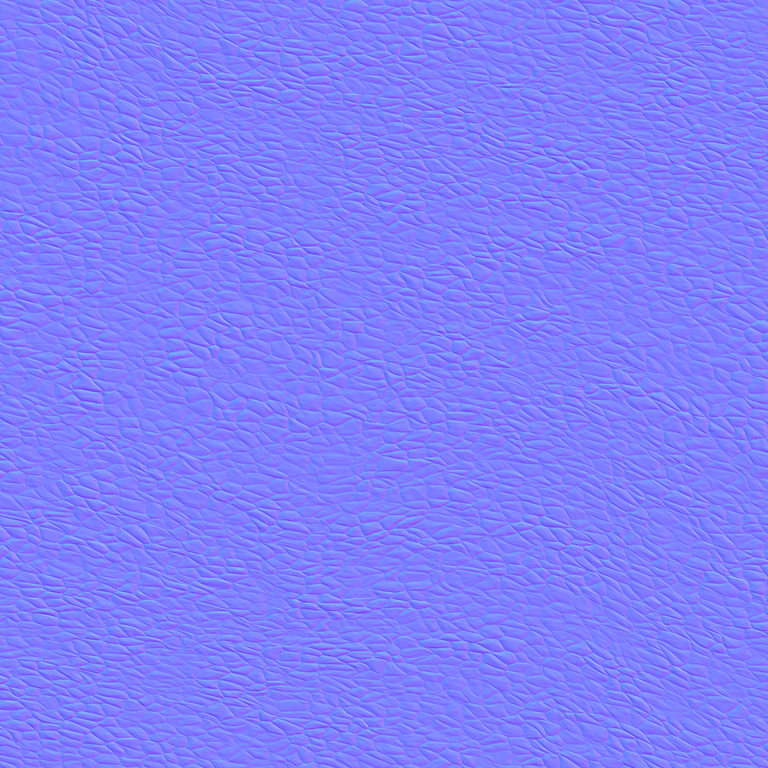
This texture map is drawn by a Shadertoy shader. Its source:

```glsl
// Tangent-space normal map of fine leather: flat, tilted grains parted by creases.

#define GRAIN vec2(38.0, 80.0)  // grains across and up the canvas
#define TILT 0.17               // downward slope of the grain rows
#define SWAY 0.07               // slow bending of the rows
#define WARP 0.65               // irregularity of the grain outlines
#define CREASE_DEPTH 0.00100    // height of the grains over the creases
#define CREASE_WIDTH 0.15       // crease half width, in grains
#define WRINKLE_DEPTH 0.00024   // height of the fine wrinkles
#define WRINKLE_SCALE 1.9       // wrinkles per grain
#define RIPPLE 0.00060          // soft unevenness of the surface
#define SAMPLE_STEP 0.0010      // half span of the slope measurement

// Integer hash: two random values in 0..1 for a lattice point
vec2 hash2(vec2 cell) {
    uvec2 v = uvec2(ivec2(cell)) * 1664525u + 1013904223u;
    v.x += v.y * 1664525u;
    v.y += v.x * 1664525u;
    v ^= v >> 16u;
    v.x += v.y * 1664525u;
    v.y += v.x * 1664525u;
    v ^= v >> 16u;
    return vec2(v & 0xffffu) / 65535.0;
}

// Smooth value noise in 0..1
float noise(vec2 p) {
    vec2 i = floor(p), f = fract(p);
    f = f * f * f * (f * (f * 6.0 - 15.0) + 10.0);
    float low = mix(hash2(i).x, hash2(i + vec2(1, 0)).x, f.x);
    float high = mix(hash2(i + vec2(0, 1)).x, hash2(i + vec2(1, 1)).x, f.x);
    return mix(low, high, f.y);
}

// Approximate distance to the border of the nearest Voronoi cell
float borderDistance(vec2 p) {
    vec2 base = floor(p), f = p - base;
    float nearest = 9.0, second = 9.0;
    for (int y = -1; y <= 1; y++) {
        for (int x = -1; x <= 1; x++) {
            vec2 cell = vec2(x, y);
            vec2 seed = cell + 0.06 + 0.88 * hash2(base + cell);
            float d = distance(f, seed);
            second = min(second, max(nearest, d));
            nearest = min(nearest, d);
        }
    }
    return 0.5 * (second - nearest);
}

// Rounded rise from a crease to the top of a grain
float grainProfile(float d, float width) {
    return 1.0 - exp(-d / width);
}

// Surface height in canvas units
float leatherHeight(vec2 p) {
    // Tilted, gently swaying rows
    p.y += TILT * p.x + SWAY * noise(p * 3.0 + 4.0);
    vec2 q = p * GRAIN;
    q += WARP * (vec2(noise(q * 0.8), noise(q * 0.8 + 37.0)) - 0.5);

    // Main creases of uneven depth, then fine wrinkles and ripples
    float unevenness = mix(0.5, 1.5, noise(q * 0.45 + 11.0));
    float h = CREASE_DEPTH * unevenness * grainProfile(borderDistance(q), CREASE_WIDTH);
    h += WRINKLE_DEPTH * grainProfile(borderDistance(q * WRINKLE_SCALE + 5.3), 0.2);
    h += RIPPLE * noise(q * vec2(2.3, 1.8) + 71.0);
    return h;
}

void mainImage(out vec4 fragColor, in vec2 fragCoord) {
    vec2 uv = fragCoord / iResolution.y;

    // Central differences give the surface slope
    vec2 e = vec2(SAMPLE_STEP, 0.0);
    vec2 slope = vec2(leatherHeight(uv + e.xy) - leatherHeight(uv - e.xy),
                      leatherHeight(uv + e.yx) - leatherHeight(uv - e.yx)) / (2.0 * SAMPLE_STEP);

    // Pack the unit normal into colour
    vec3 normal = normalize(vec3(-slope, 1.0));
    fragColor = vec4(0.5 + 0.5 * normal, 1.0);
}
```
